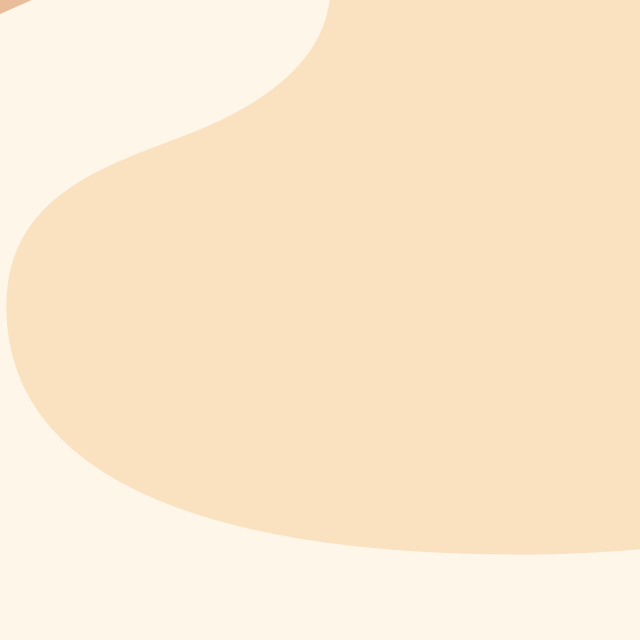
Give the GLSL for this background, as a WebGL 2 fragment shader.

```glsl
#version 300 es
precision highp float;
// A large sand-coloured blob on cream, with a small tan wedge in the top left corner.

uniform vec2 u_resolution;
out vec4 fragColor;

// Outline of the blob: four joined cubic curves, sharing end points
const vec2 outline[13] = vec2[13](
  vec2(0.5156, 1.0065), vec2(0.509, 0.922), vec2(0.440, 0.844),
  vec2(0.280, 0.785), vec2(0.156, 0.738), vec2(0.0098, 0.690),
  vec2(0.0098, 0.521), vec2(0.0098, 0.267), vec2(0.293, 0.1335),
  vec2(0.814, 0.1335), vec2(0.879, 0.1335), vec2(0.940, 0.1367),
  vec2(1.003, 0.142));

vec2 cubic(vec2 a, vec2 b, vec2 c, vec2 d, float t) {
  float s = 1.0 - t;
  return s * s * s * a + 3.0 * s * s * t * b + 3.0 * s * t * t * c + t * t * t * d;
}

float segmentDistance(vec2 p, vec2 a, vec2 b) {
  vec2 ab = b - a;
  return length(p - a - ab * clamp(dot(p - a, ab) / dot(ab, ab), 0.0, 1.0));
}

// Signed distance, negative inside; each crossing to the left flips the side
float blobDistance(vec2 p) {
  float nearest = 10.0;
  float side = 1.0;
  vec2 a = outline[0];
  for (int curve = 0; curve < 4; curve++) {
    int k = curve * 3;
    for (int i = 1; i <= 28; i++) {
      vec2 b = cubic(outline[k], outline[k + 1], outline[k + 2], outline[k + 3], float(i) / 28.0);
      nearest = min(nearest, segmentDistance(p, a, b));
      if ((a.y > p.y) != (b.y > p.y) &&
          p.x > a.x + (b.x - a.x) * (p.y - a.y) / (b.y - a.y)) side = -side;
      a = b;
    }
  }
  return side * nearest;
}

// Share of the pixel covered by a shape
float coverage(float dist, float pixel) {
  return clamp(0.5 - dist / pixel, 0.0, 1.0);
}

void main() {
  vec2 uv = gl_FragCoord.xy / u_resolution;
  float pixel = 1.0 / min(u_resolution.x, u_resolution.y);

  vec3 cream = vec3(1.0, 0.965, 0.918);
  vec3 sand = vec3(0.980, 0.882, 0.749);
  vec3 tan_ = vec3(0.914, 0.741, 0.600);

  vec3 color = mix(cream, sand, coverage(blobDistance(uv), pixel));

  // Corner wedge, bounded by one slanted line
  float wedge = dot(uv - vec2(0.0, 0.978), normalize(vec2(0.022, -0.0495)));
  color = mix(color, tan_, coverage(wedge, pixel));

  fragColor = vec4(color, 1.0);
}
```
